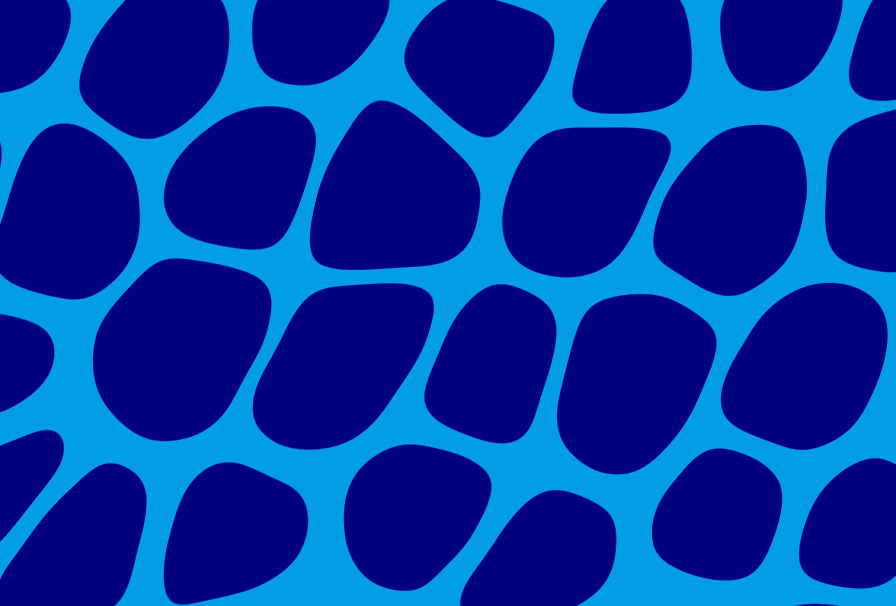
This pattern is drawn by a WebGL 1 fragment shader. Its source:

```glsl
precision highp float;
// Irregular rounded navy cells in staggered rows, separated by blue channels.
// Each cell is the soft intersection of the half planes towards its neighbours,
// measured in a space squeezed along one axis so that the cells lean upward right.

uniform vec2 u_resolution;

#define CELL_SIZE vec2(0.255, 0.265) // lattice spacing in canvas heights
#define ROW_SHIFT 0.45               // sideways shift from row to row
#define JITTER 0.50                  // scatter of the cell centres
#define LEAN 0.95                    // direction of the long axis, radians
#define STRETCH 1.17                 // elongation along the long axis
#define ROUNDING 36.0                // lower values give rounder corners
#define GAP_MIN 0.003                // half width of the narrowest channel
#define GAP_MAX 0.027                // half width of the widest channel
#define WARP_SCALE 9.0               // frequency of the outline wobble
#define WARP_AMOUNT 0.020            // strength of the outline wobble
#define CELL_COLOR vec3(0.0, 0.0, 0.5)
#define CHANNEL_COLOR vec3(0.01, 0.61, 0.90)

float hash(vec2 p) {
  return fract(sin(dot(p, vec2(127.1, 311.7))) * 43758.5453);
}

vec2 hash2(vec2 p) {
  return vec2(hash(p), hash(p + vec2(37.2, 17.9)));
}

// Smooth two-component value noise, from 0 to 1
vec2 noise2(vec2 p) {
  vec2 i = floor(p);
  vec2 f = fract(p);
  f = f * f * (3.0 - 2.0 * f);
  vec2 low = mix(hash2(i), hash2(i + vec2(1.0, 0.0)), f.x);
  vec2 high = mix(hash2(i + vec2(0.0, 1.0)), hash2(i + vec2(1.0, 1.0)), f.x);
  return mix(low, high, f.y);
}

// Area-preserving squeeze along the long axis of the cells
vec2 squeeze(vec2 p) {
  vec2 axis = vec2(cos(LEAN), sin(LEAN));
  return vec2(dot(p, axis) / STRETCH, dot(p, vec2(-axis.y, axis.x)) * STRETCH);
}

// Jittered centre of a lattice cell, in squeezed space
vec2 cellCenter(vec2 id) {
  vec2 c = id + 0.5 + JITTER * (hash2(id) - 0.5);
  c.x += ROW_SHIFT * c.y;
  return squeeze(c * CELL_SIZE);
}

// Signed distance to the outline of the nearest cell, positive inside
float cellDistance(vec2 p) {
  vec2 lattice = p / CELL_SIZE;
  lattice.x -= ROW_SHIFT * lattice.y;
  vec2 base = floor(lattice);
  vec2 s = squeeze(p);

  // Find the cell that owns this point
  vec2 id = base;
  vec2 center = vec2(0.0);
  float nearest = 1e3;
  for (int y = -2; y <= 2; y++) {
    for (int x = -2; x <= 2; x++) {
      vec2 candidate = base + vec2(float(x), float(y));
      vec2 c = cellCenter(candidate);
      float d = distance(s, c);
      if (d < nearest) {
        nearest = d;
        id = candidate;
        center = c;
      }
    }
  }

  // Soft minimum of the distances to the surrounding bisectors
  float sum = 0.0;
  for (int y = -2; y <= 2; y++) {
    for (int x = -2; x <= 2; x++) {
      if (x != 0 || y != 0) {
        vec2 other = cellCenter(id + vec2(float(x), float(y)));
        float d = dot(0.5 * (center + other) - s, normalize(other - center));
        sum += exp(-ROUNDING * d);
      }
    }
  }
  float gap = mix(GAP_MIN, GAP_MAX, hash(id + 71.3));
  return -log(sum) / ROUNDING - gap;
}

void main() {
  vec2 p = gl_FragCoord.xy / u_resolution.y;
  vec2 warped = p + WARP_AMOUNT * (noise2(p * WARP_SCALE) - 0.5);

  // Crisp edge, blended over one pixel
  float inside = clamp(cellDistance(warped) * u_resolution.y + 0.5, 0.0, 1.0);
  gl_FragColor = vec4(mix(CHANNEL_COLOR, CELL_COLOR, inside), 1.0);
}
```
